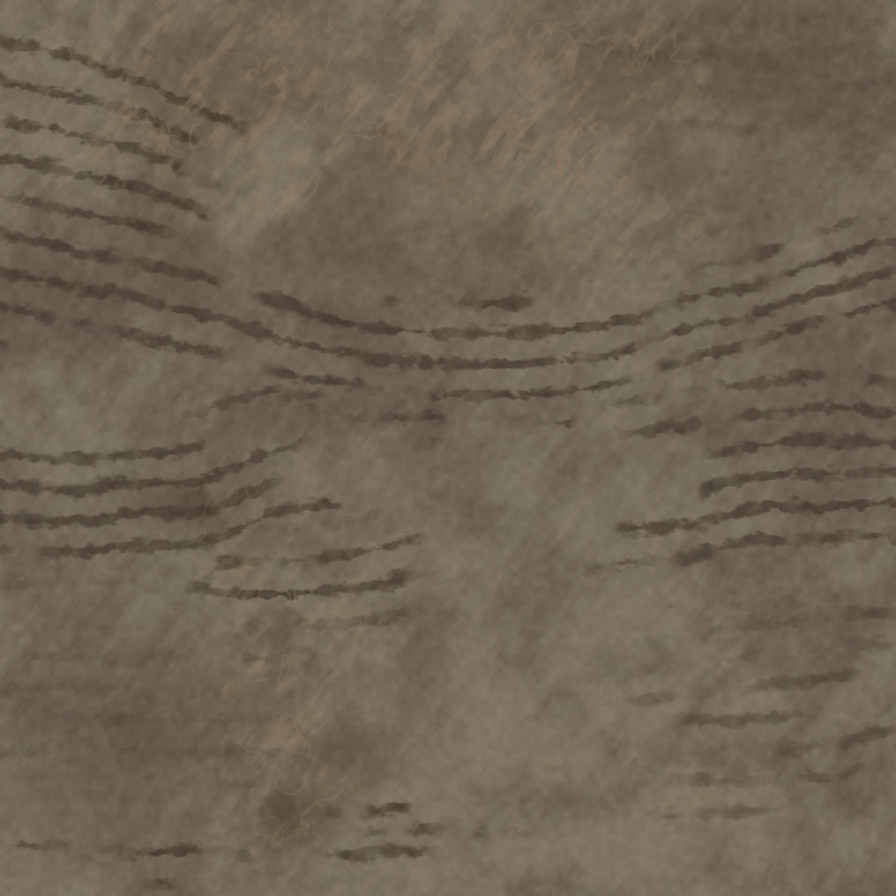
A Shadertoy shader for this texture:

```glsl
// Weathered clay-brown wall with sweeping rows of worn, dark brush strokes.
// Each family is a bent set of even rows, crumbled by noise; the ground is
// layered fbm with stains, slanted dry brush marks and fine scratches.

const vec3 UMBER   = vec3(0.390, 0.347, 0.293);
const vec3 STONE   = vec3(0.488, 0.450, 0.388);
const vec3 WARM    = vec3(0.420, 0.358, 0.288);
const vec3 PALE    = vec3(0.510, 0.465, 0.390);
const vec3 SCRATCH = vec3(0.570, 0.480, 0.380);
const vec3 STAIN   = vec3(0.310, 0.265, 0.210);
const vec3 INK     = vec3(0.275, 0.235, 0.185);
const float HALF_WIDTH = 0.0062;
const float INK_STRENGTH = 0.85;
const float EDGE_ROUGHNESS = 0.017;
const float GRAIN = 0.075;

float hash(vec2 p) {
    vec3 q = fract(vec3(p.xyx) * 0.1031);
    q += dot(q, q.yzx + 33.33);
    return fract((q.x + q.y) * q.z);
}

float noise(vec2 p) {
    vec2 i = floor(p), f = fract(p);
    f = f * f * (3.0 - 2.0 * f);
    return mix(mix(hash(i), hash(i + vec2(1, 0)), f.x),
               mix(hash(i + vec2(0, 1)), hash(i + vec2(1, 1)), f.x), f.y);
}

float fbm(vec2 p) {
    float sum = 0.0, amp = 0.5;
    for (int i = 0; i < 5; i++) {
        sum += amp * noise(p);
        p = mat2(1.6, 1.2, -1.2, 1.6) * p + 17.3;
        amp *= 0.5;
    }
    return sum / 0.97;
}

// Soft elliptical spot, 1 at its centre.
float spot(vec2 p, vec2 centre, vec2 radius) {
    vec2 d = (p - centre) / radius;
    return exp(-dot(d, d));
}

// Rows parallel to the height "bend"; area = centre and half size, measured
// from it; more wear leaves shorter dashes.
float strokes(vec2 p, float bend, float gap, vec4 area, float wear, float seed) {
    float row = (p.y - bend) / gap + 0.4 * (noise(p * vec2(13, 7) + seed) - 0.5);
    float id = floor(row + 0.5), lane = id * 7.0 + seed;
    vec2 e = abs(vec2(p.x, id * gap) - area.xy) - area.zw;
    e.x += 0.16 * (hash(vec2(lane, floor(p.x * 2.0 - area.x * 2.0))) - 0.4);
    float inside = 1.0 - smoothstep(-0.08, 0.06, max(e.x, e.y));
    float breaks = mix(noise(vec2(p.x * 11.0, lane)), noise(vec2(p.x * 43.0, lane + 3.0)), 0.45);
    breaks += 0.35 * (fbm(p * 60.0) - 0.5);
    float present = smoothstep(0.0, 0.36, inside + 0.8 * breaks - 0.9 - wear);
    float rough = EDGE_ROUGHNESS * (fbm(p * vec2(80, 130)) - 0.5);
    float width = HALF_WIDTH * (0.6 + 0.75 * noise(vec2(p.x * 38.0, lane)));
    return present * (1.0 - smoothstep(width * 0.3, width * 1.5, abs(row - id) * gap + rough));
}

float allStrokes(vec2 p) {
    float x = p.x;
    // long wave from the upper left, through the middle, up to the right
    float wave = 0.63 + 0.125 * (1.0 - smoothstep(-0.1, 0.5, x)) + 0.1 * smoothstep(0.6, 1.05, x);
    float gap = mix(0.042, 0.034, smoothstep(0.0, 0.5, x));
    float ink = strokes(p, wave, gap, vec4(0.06, 0.07, 0.22, 0.21), 0.1, 3.0);
    ink = max(ink, strokes(p, wave, gap, vec4(0.64, -0.025, 0.46, 0.085), 0.06, 3.0));
    // rising group at the left, shallow bowl, flattening group at the right
    float rise = 0.493 + 0.05 * smoothstep(0.15, 0.4, x);
    ink = max(ink, strokes(p, rise, 0.035, vec4(0.1, -0.05, 0.24, 0.1), 0.05, 21.0));
    float bowl = 0.34 + 0.9 * (x - 0.32) * (x - 0.32);
    ink = max(ink, strokes(p, bowl, 0.037, vec4(0.35, 0.0, 0.18, 0.08), 0.06, 37.0));
    float shelf = 0.508 - 0.04 * (1.0 - smoothstep(0.6, 0.9, x));
    ink = max(ink, strokes(p, shelf, 0.036, vec4(0.9, -0.01, 0.22, 0.13), 0.12, 52.0));
    // bottom rows, loose dashes and faint remnants
    ink = max(ink, strokes(p, 0.055 - 0.2 * x * x, 0.034, vec4(0.1, 0.0, 0.18, 0.04), 0.08, 64.0));
    ink = max(ink, strokes(p, 0.07, 0.024, vec4(0.44, 0.0, 0.14, 0.07), 0.32, 71.0));
    ink = max(ink, strokes(p, 0.56, 0.03, vec4(0.34, 0.0, 0.14, 0.08), 0.33, 75.0));
    ink = max(ink, 0.6 * strokes(p, 0.115 + 0.1 * x, 0.034, vec4(0.88, 0.0, 0.2, 0.15), 0.28, 78.0));
    ink = max(ink, 0.25 * strokes(p, 0.9, 0.038, vec4(0.88, 0.0, 0.22, 0.1), 0.2, 83.0));
    return max(ink, 0.3 * strokes(p, 0.2, 0.036, vec4(0.13, 0.0, 0.2, 0.12), 0.2, 97.0));
}

// Short thin contour lines of stretched noise.
float scratches(vec2 q, float size) {
    q *= size;
    float n = noise(q + 0.8 * noise(q * 1.7));
    float line = 1.0 - smoothstep(0.02, 0.1, abs(n - 0.5));
    return line * smoothstep(0.5, 0.8, noise(q * vec2(1.1, 0.6) + 9.0));
}

void mainImage(out vec4 fragColor, in vec2 fragCoord) {
    vec2 p = fragCoord / iResolution.y;
    vec2 slant = mat2(0.64, -0.77, 0.77, 0.64) * p * vec2(1.0, 1.0) + 0.02 * fbm(p * 9.0);
    float cloud = fbm(p * 4.5 + 2.0), mottle = fbm(p * 19.0 + 40.0);
    float streak = fbm(slant * vec2(28, 85));

    // clouded ground
    float tone = 0.45 * cloud + 0.35 * mottle + 0.2 * streak;
    vec3 col = mix(UMBER, STONE, smoothstep(0.3, 0.68, tone));
    float pale = spot(p, vec2(0.68, 0.15), vec2(0.26, 0.22)) + 0.6 * spot(p, vec2(0.48, 0.88), vec2(0.16, 0.2));
    col = mix(col, PALE, 0.7 * pale * smoothstep(0.3, 0.65, mottle));
    float dry = spot(p, vec2(0.55, 0.86), vec2(0.34, 0.17)) + spot(p, vec2(0.33, 0.24), vec2(0.1, 0.2))
              + 0.6 * spot(p, vec2(0.18, 0.85), vec2(0.2, 0.2));
    float warm = min(dry + spot(p, vec2(0.12, 0.17), vec2(0.22, 0.16)), 1.0);
    col = mix(col, WARM, 0.6 * warm * smoothstep(0.4, 0.62, fbm(p * 10.0 + 70.0)));

    // dark smudges
    float stain = spot(p, vec2(0.23, 0.44), vec2(0.09, 0.04)) + spot(p, vec2(0.32, 0.09), vec2(0.04, 0.05))
                + 0.5 * spot(p, vec2(0.14, 0.19), vec2(0.1, 0.08)) + 0.7 * spot(p, vec2(0.78, 0.95), vec2(0.18, 0.06));
    col = mix(col, STAIN, 0.75 * min(stain, 1.0) * smoothstep(0.38, 0.62, mottle));

    // strokes, dry brush marks and scratches over them, fine grain
    col = mix(col, INK, INK_STRENGTH * allStrokes(p) * (0.55 + 0.6 * fbm(p * 70.0)));
    dry = min(dry, 1.0) * smoothstep(0.35, 0.6, cloud);
    col = mix(col, SCRATCH, 0.4 * dry * smoothstep(0.52, 0.68, streak));
    float marks = max(scratches(slant * vec2(1, 2.2), 28.0), scratches(p.yx + 5.0, 45.0));
    col = mix(col, SCRATCH, marks * (0.12 + 0.3 * dry));
    col += GRAIN * (fbm(p * 120.0) - 0.5);
    fragColor = vec4(col, 1.0);
}
```
